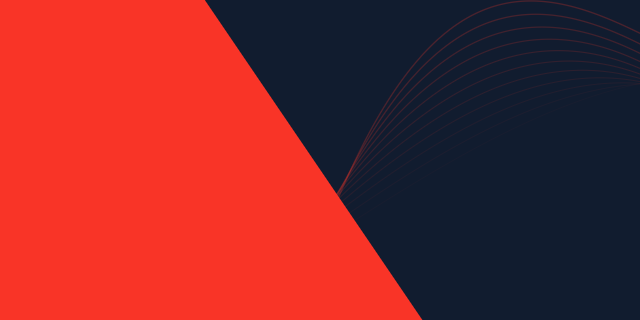
Give the GLSL for this background, as a Shadertoy shader.

```glsl
const vec3 NAVY = vec3(0.067, 0.110, 0.184);
const vec3 RED = vec3(0.976, 0.204, 0.153);

// Slanted panel: where its edge meets the bottom, and its lean per unit height
const float EDGE_FOOT = 1.320;
const float EDGE_LEAN = 0.680;

// Line fan: each line is a cubic through four knots, whose heights
// vary quadratically from the first line to the last
const int LINE_COUNT = 11;
const vec4 KNOT_X = vec4(1.055, 1.292, 1.667, 2.0);
const vec4 HEIGHT_BASE = vec4(0.376, 0.796, 0.997, 0.896);
const vec4 HEIGHT_LINEAR = vec4(0.148, -0.344, -0.422, -0.353);
const vec4 HEIGHT_SQUARE = vec4(-0.247, -0.026, 0.052, 0.196);
const vec2 LINE_WIDTH = vec2(0.0042, 0.0026);   // first, last
const vec2 LINE_OPACITY = vec2(0.25, 0.03);     // first, last
const float SLOPE_STEP = 0.002;

// Cubic Lagrange weights of the four knots at x
vec4 knotWeights(float x) {
    vec4 d = x - KNOT_X;
    vec4 k = KNOT_X;
    return vec4(
        d.y * d.z * d.w / ((k.x - k.y) * (k.x - k.z) * (k.x - k.w)),
        d.x * d.z * d.w / ((k.y - k.x) * (k.y - k.z) * (k.y - k.w)),
        d.x * d.y * d.w / ((k.z - k.x) * (k.z - k.y) * (k.z - k.w)),
        d.x * d.y * d.z / ((k.w - k.x) * (k.w - k.y) * (k.w - k.z)));
}

// Antialiased coverage of a stroke, also for widths below one pixel
float strokeCoverage(float dist, float width, float pixel) {
    float inner = max(dist - 0.5 * pixel, -0.5 * width);
    float outer = min(dist + 0.5 * pixel, 0.5 * width);
    return clamp((outer - inner) / pixel, 0.0, 1.0);
}

void mainImage(out vec4 fragColor, in vec2 fragCoord) {
    vec2 p = fragCoord / iResolution.y;
    float pixel = 1.0 / iResolution.y;
    vec3 color = NAVY;

    // Fan of fading lines
    vec4 weights = knotWeights(p.x);
    vec4 slopeWeights = (knotWeights(p.x + SLOPE_STEP) - weights) / SLOPE_STEP;
    for (int i = 0; i < LINE_COUNT; i++) {
        float s = float(i) / float(LINE_COUNT - 1);
        vec4 heights = HEIGHT_BASE + s * (HEIGHT_LINEAR + s * HEIGHT_SQUARE);
        float slope = dot(slopeWeights, heights);
        float dist = abs(p.y - dot(weights, heights)) / sqrt(1.0 + slope * slope);
        float width = mix(LINE_WIDTH.x, LINE_WIDTH.y, s);
        float opacity = mix(LINE_OPACITY.x, LINE_OPACITY.y, s);
        color = mix(color, RED, opacity * strokeCoverage(dist, width, pixel));
    }

    // Slanted panel over the fan
    float edge = (p.x - EDGE_FOOT + EDGE_LEAN * p.y) / length(vec2(1.0, EDGE_LEAN));
    color = mix(color, RED, clamp(0.5 - edge / pixel, 0.0, 1.0));

    fragColor = vec4(color, 1.0);
}
```
